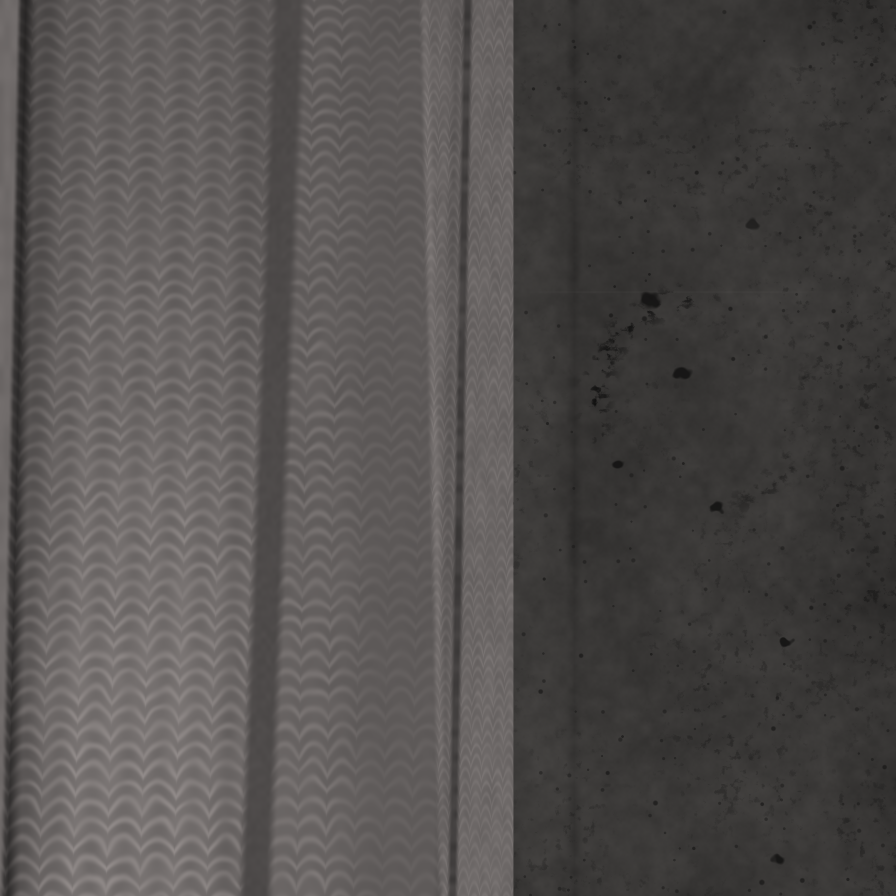
This texture is drawn by a WebGL 1 fragment shader. Its source:

```glsl
precision highp float;
// Draped knit curtain with soft folds beside a dark, pitted concrete wall.
uniform vec2 u_resolution;

const float CURTAIN_EDGE = 0.573;
const float WALL_SEAM_X = 0.641;
const float WALL_SEAM_Y = 0.674;
const float COLUMN_WIDTH = 0.0375;
const float ROW_HEIGHT = 0.0215;
const float KNIT_CONTRAST = 0.055;
const vec3 FABRIC_TINT = vec3(1.03, 0.985, 0.975);
const vec3 WALL_TINT = vec3(1.03, 1.0, 0.975);
const vec2 RING_CENTER = vec2(0.783, 0.550);
const float RING_RADIUS = 0.118;

float hash(vec2 p) {
  vec3 q = fract(vec3(p.xyx) * 0.1031);
  q += dot(q, q.yzx + 33.33);
  return fract((q.x + q.y) * q.z);
}

float noise(vec2 p) {
  vec2 i = floor(p), f = fract(p);
  f = f * f * (3.0 - 2.0 * f);
  return mix(mix(hash(i), hash(i + vec2(1.0, 0.0)), f.x),
             mix(hash(i + vec2(0.0, 1.0)), hash(i + 1.0), f.x), f.y);
}

float fbm(vec2 p) {
  float sum = 0.0, gain = 0.5;
  for (int i = 0; i < 5; i++) {
    sum += gain * noise(p);
    p = p * 2.03 + 17.1;
    gain *= 0.5;
  }
  return sum;
}

float band(float x, float center, float halfWidth, float soft) {
  return 1.0 - smoothstep(halfWidth - soft, halfWidth + soft, abs(x - center));
}

// Zigzag stitch rows, bent within every column.
float knit(vec2 p, float width, float height, float bend) {
  float column = abs(fract(p.x / width) - 0.5) * 2.0;
  float wobble = 0.35 * noise(p * vec2(60.0, 45.0));
  float row = p.y / height + bend * column * column + wobble;
  float ridge = pow(0.5 + 0.5 * sin(6.2832 * row), 2.0);
  return (ridge - 0.375) * (0.55 + 0.9 * noise(p * vec2(75.0, 38.0)));
}

float fabric(vec2 p) {
  float down = 1.0 - p.y;
  float hem = 0.023 - 0.020 * down;
  float pleat = 0.323 - 0.038 * down;
  float fold = 0.470 + 0.021 * down;
  float slit = 0.522 - 0.017 * down;
  float rowScale = ROW_HEIGHT * (0.87 + 0.13 * down);

  // Wide left panel, brighter toward the bottom
  float u = p.x + 0.032 * down;
  float left = mix(0.375, 0.465, smoothstep(0.0, 0.85, down));
  left *= 0.78 + 0.22 * smoothstep(hem, hem + 0.085, p.x);
  left *= 1.0 - 0.10 * smoothstep(pleat - 0.09, pleat - 0.01, p.x);
  left += 0.018 * cos(6.2832 * u / COLUMN_WIDTH);
  left += KNIT_CONTRAST * knit(vec2(u, p.y), COLUMN_WIDTH, rowScale, 0.75) * (0.8 + 0.7 * down);

  // Panel between the pleat and the fold
  float v = p.x + 0.020 * down;
  float fade = smoothstep(0.345, 0.43, p.x);
  float middle = mix(0.375 + 0.045 * down, 0.345 + 0.02 * down, fade);
  middle += KNIT_CONTRAST * knit(vec2(v, p.y), COLUMN_WIDTH * 0.85, rowScale, 0.65) * mix(1.2, 0.5, fade);
  float shade = mix(left, middle, smoothstep(pleat - 0.005, pleat + 0.005, p.x));
  float pleatShade = 0.275 + 0.02 * noise(p * vec2(180.0, 130.0));
  shade = mix(shade, pleatShade, 0.92 * band(p.x, pleat, 0.016, 0.006));

  // Narrow right strip with tight stitches
  float strip = 0.395 + 0.025 * down;
  strip += 0.035 * knit(p + vec2(0.017 * down, 0.0), 0.012, 0.014, 0.9);
  strip += 0.035 * (noise(vec2((p.x - fold) * 190.0, p.y * 45.0)) - 0.5);
  shade = mix(shade, strip, smoothstep(fold - 0.004, fold + 0.003, p.x));
  shade += 0.045 * band(p.x, fold + 0.005, 0.003, 0.004);
  shade -= 0.05 * band(p.x, slit - 0.012, 0.005, 0.006);
  float slitShade = 0.215 + 0.07 * noise(p * vec2(90.0, 110.0));
  shade = mix(shade, slitShade, band(p.x, slit, 0.0045, 0.003));

  // Left hem and its shadow
  shade *= 1.0 - 0.52 * band(p.x, hem + 0.006, 0.006, 0.009);
  float hemShade = 0.40 + 0.04 * noise(p * vec2(120.0, 60.0));
  shade = mix(hemShade, shade, smoothstep(hem - 0.005, hem + 0.002, p.x));
  return shade + 0.025 * (fbm(p * vec2(18.0, 9.0)) - 0.5);
}

float pore(vec2 p, float x, float y, float radius) {
  vec2 d = (p - vec2(x, y)) * vec2(0.85, 1.1);
  float rim = length(d) + 0.006 * (noise(p * 150.0) - 0.5);
  return 1.0 - smoothstep(radius * 0.55, radius, rim);
}

// Randomly scattered pinholes, one candidate in each cell.
float pinholes(vec2 p, float cells, float density, float radius) {
  vec2 id = floor(p * cells);
  vec2 center = 0.25 + 0.5 * vec2(hash(id + 3.1), hash(id + 8.7));
  float size = radius * (0.5 + 0.5 * hash(id + 5.3));
  float dotMask = 1.0 - smoothstep(size * 0.4, size, length(fract(p * cells) - center));
  return dotMask * step(1.0 - density, hash(id));
}

float wall(vec2 p) {
  float shade = 0.218 + 0.085 * (fbm(p * 9.0) - 0.5) + 0.055 * (fbm(p * 75.0) - 0.5);
  shade += 0.014 * band(p.x, 0.60, 0.025, 0.02) - 0.012 * smoothstep(0.8, 1.0, p.x);
  shade -= 0.035 * band(p.x, WALL_SEAM_X, 0.003, 0.008);
  float seamSpan = smoothstep(0.57, 0.65, p.x) * (1.0 - smoothstep(0.82, 0.95, p.x));
  shade += 0.02 * seamSpan * band(p.y, WALL_SEAM_Y, 0.0008, 0.0012);

  // Broken ring of rough pitting
  vec2 d = p - RING_CENTER;
  float ring = band(length(d), RING_RADIUS, 0.010, 0.018);
  float arcs = smoothstep(0.3, 0.8, dot(normalize(d), vec2(-0.80, 0.60)))
             + 0.6 * smoothstep(0.55, 0.9, dot(normalize(d), vec2(0.88, -0.47)));
  float pits = smoothstep(0.52, 0.72, fbm(p * vec2(95.0, 120.0)));
  shade -= 0.15 * ring * arcs * pits;
  float grit = smoothstep(0.58, 0.78, fbm(p * 130.0 + 4.0));
  shade -= 0.05 * grit * smoothstep(0.35, 0.65, fbm(p * 6.0 + 2.0));

  // Small and large air holes
  float holes = 0.7 * pinholes(p, 24.0, 0.16, 0.10);
  holes = max(holes, 0.5 * pinholes(p + 0.37, 60.0, 0.12, 0.20));
  holes = max(holes, pore(p, 0.725, 0.664, 0.012));
  holes = max(holes, pore(p, 0.762, 0.583, 0.009));
  holes = max(holes, pore(p, 0.801, 0.434, 0.008));
  holes = max(holes, pore(p, 0.690, 0.482, 0.007));
  holes = max(holes, pore(p, 0.878, 0.283, 0.007));
  holes = max(holes, pore(p, 0.870, 0.040, 0.008));
  holes = max(holes, 0.7 * pore(p, 0.840, 0.750, 0.008));
  return mix(shade, 0.075, 0.9 * holes);
}

void main() {
  vec2 p = gl_FragCoord.xy / u_resolution;
  float pixel = 1.0 / u_resolution.x;
  float onWall = smoothstep(CURTAIN_EDGE - pixel, CURTAIN_EDGE + pixel, p.x);
  vec3 color = mix(fabric(p) * FABRIC_TINT, wall(p) * WALL_TINT, onWall);
  gl_FragColor = vec4(color, 1.0);
}
```
